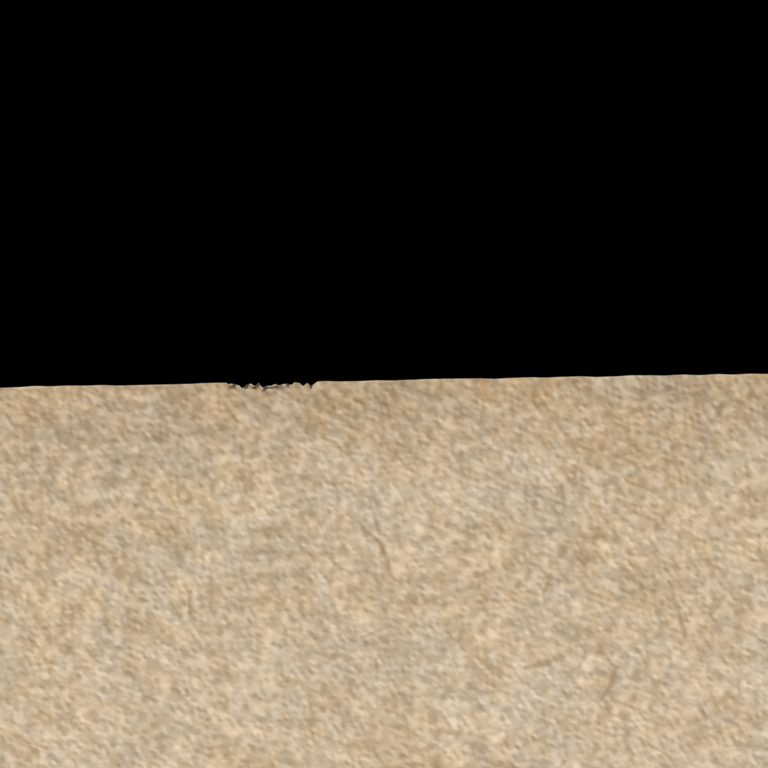
A WebGL 2 fragment shader for this texture:

```glsl
#version 300 es
precision highp float;

uniform vec2 u_resolution;
out vec4 fragColor;

#define EDGE_LEFT 0.496
#define EDGE_RISE 0.018
#define TEAR_DEPTH 0.007
#define GRAIN 0.17
#define MOTTLE 0.10
#define TINT 0.07
#define FIBRE_CELLS 22.0
#define FIBRE_DARKNESS 0.32
#define PAPER_TOP vec3(0.725, 0.635, 0.515)
#define PAPER_BASE vec3(0.775, 0.695, 0.580)
#define FIBRE_COLOR vec3(0.50, 0.37, 0.23)

float hash(vec2 p) {
    return fract(sin(dot(p, vec2(127.1, 311.7))) * 43758.5);
}

float noise(vec2 p) {
    vec2 cell = floor(p), f = fract(p);
    f = f * f * (3.0 - 2.0 * f);
    return mix(mix(hash(cell), hash(cell + vec2(1, 0)), f.x),
               mix(hash(cell + vec2(0, 1)), hash(cell + vec2(1, 1)), f.x), f.y);
}

float segment(vec2 p, vec2 a, vec2 b) {
    vec2 ab = b - a;
    return length(p - a - ab * clamp(dot(p - a, ab) / dot(ab, ab), 0.0, 1.0));
}

mat2 rotation(float angle) {
    float c = cos(angle), s = sin(angle);
    return mat2(c, s, -s, c);
}

// Soft stroke whose visibility varies along its length
float strand(vec2 p, vec2 a, vec2 b, float width) {
    vec2 wobble = 0.007 * vec2(noise(p * 55.0) - 0.5, noise(p * 55.0 + 31.0) - 0.5);
    float ink = 1.0 - smoothstep(0.0, width, segment(p + wobble, a, b));
    return ink * (0.45 + 0.55 * noise(p * 110.0));
}

// Short random fibres, one per grid cell
float scatteredFibres(vec2 p) {
    vec2 q = p * FIBRE_CELLS, home = floor(q);
    float ink = 0.0;
    for (int j = -1; j <= 1; j++)
    for (int i = -1; i <= 1; i++) {
        vec2 cell = home + vec2(i, j);
        vec2 center = cell + vec2(hash(cell + 3.1), hash(cell + 7.7));
        float angle = 6.2832 * hash(cell + 12.3);
        float reach = mix(0.08, 0.36, hash(cell + 19.9));
        vec2 arm = reach * vec2(cos(angle), sin(angle));
        float strength = pow(hash(cell + 27.3), 2.0);
        ink = max(ink, strength * strand(p, (center - arm) / FIBRE_CELLS,
                                         (center + arm) / FIBRE_CELLS, 0.0045));
    }
    return ink;
}

// The most visible long fibres
float longFibres(vec2 p) {
    float ink = strand(p, vec2(0.475, 0.314), vec2(0.496, 0.290), 0.006);
    ink = max(ink, strand(p, vec2(0.496, 0.290), vec2(0.513, 0.245), 0.006));
    ink = max(ink, 0.8 * strand(p, vec2(0.248, 0.228), vec2(0.246, 0.200), 0.006));
    ink = max(ink, 0.8 * strand(p, vec2(0.872, 0.242), vec2(0.893, 0.170), 0.005));
    ink = max(ink, 0.9 * strand(p, vec2(0.802, 0.128), vec2(0.786, 0.090), 0.006));
    ink = max(ink, 0.8 * strand(p, vec2(0.683, 0.129), vec2(0.716, 0.138), 0.005));
    ink = max(ink, 0.8 * strand(p, vec2(0.906, 0.090), vec2(0.921, 0.067), 0.005));
    return max(ink, 0.8 * strand(p, vec2(0.017, 0.045), vec2(0.062, 0.025), 0.005));
}

void main() {
    vec2 uv = gl_FragCoord.xy / u_resolution;
    float pixel = 1.0 / u_resolution.y;

    // Slightly tilted top edge with one ragged stretch
    float tear = smoothstep(0.295, 0.300, uv.x) * (1.0 - smoothstep(0.405, 0.415, uv.x));
    float edge = EDGE_LEFT + EDGE_RISE * uv.x + 0.0015 * (noise(vec2(uv.x * 45.0, 2.0)) - 0.5);
    edge -= tear * TEAR_DEPTH * noise(vec2(uv.x * 190.0, 8.0));
    float depth = edge - uv.y;
    float cover = smoothstep(-pixel, pixel, depth);

    // Paper tone, darker just under the edge
    vec3 color = mix(PAPER_TOP, PAPER_BASE, smoothstep(0.0, 0.16, depth));
    color += 0.015 * smoothstep(0.15, 0.5, depth);

    // Pulp grain in two crossing directions, with broad mottling
    float grain = noise(rotation(0.35) * uv * vec2(125.0, 230.0))
                + noise(rotation(-0.6) * uv * vec2(210.0, 120.0) + 40.0) - 1.0;
    float mottle = 0.6 * noise(uv * 48.0 + 5.0) + 0.4 * noise(uv * 17.0) - 0.5;
    color += 0.75 * GRAIN * grain + MOTTLE * mottle;

    // Warm and grey patches
    float warmth = 0.6 * noise(uv * 62.0 + 70.0) + 0.4 * noise(uv * 14.0 + 90.0) - 0.5;
    color += TINT * warmth * vec3(0.5, -0.2, -1.0);

    // Fibres
    float ink = max(scatteredFibres(uv), 1.5 * longFibres(uv));
    color = mix(color, FIBRE_COLOR, FIBRE_DARKNESS * ink);

    // Pale rim and frayed tear
    float rim = 1.0 - smoothstep(0.001, 0.004, depth);
    color += 0.05 * rim * noise(vec2(uv.x * 35.0, 4.0));
    float fray = tear * (1.0 - smoothstep(0.002, 0.009, depth));
    color *= 1.0 - 0.55 * fray * smoothstep(0.45, 0.75, noise(uv * 200.0));

    fragColor = vec4(clamp(color, 0.0, 1.0) * cover, 1.0);
}
```
